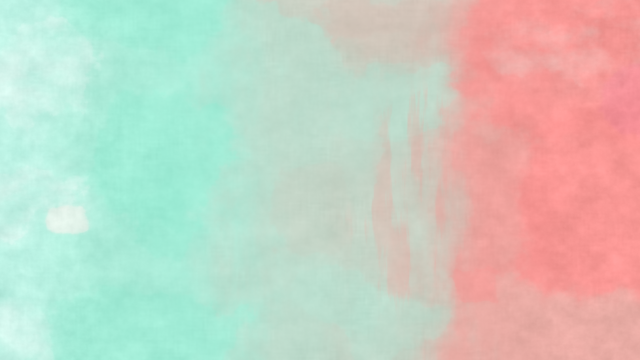
This background is drawn by a Shadertoy shader. Its source:

```glsl
// A watercolour sheet running from pale mint on the left to coral on the right.
// A warped horizontal gradient is overlaid with washes that pair a soft bleed with
// a crisp ragged rim, then mottled by pigment, dry-brush streaks and paper grain.

const vec3 PALE   = vec3(0.73, 0.945, 0.89);
const vec3 MINT   = vec3(0.61, 0.925, 0.835);
const vec3 AQUA   = vec3(0.67, 0.925, 0.85);
const vec3 SAGE   = vec3(0.72, 0.88, 0.815);
const vec3 CLAY   = vec3(0.79, 0.81, 0.76);
const vec3 BLUSH  = vec3(0.91, 0.67, 0.64);
const vec3 CORAL  = vec3(0.98, 0.58, 0.57);
const vec3 ROSE   = vec3(0.95, 0.55, 0.60);
const vec3 MILK   = vec3(0.90, 0.97, 0.95);
const vec3 PETAL  = vec3(0.94, 0.70, 0.68);

const float WARP    = 0.17;   // bending of wash outlines
const float RAGGED  = 0.85;   // roughness of wash outlines
const float CRISP   = 0.40;   // share of each wash with a crisp rim
const float RIM     = 0.07;   // width of that rim
const float MOTTLE  = 0.085;  // uneven pigment
const float GRAIN   = 0.045;  // paper tooth
const float WEAVE   = 0.014;  // paper fibres

float hash(vec2 p) {
    vec3 q = fract(p.xyx * vec3(0.1031, 0.1030, 0.0973));
    q += dot(q, q.yzx + 33.33);
    return fract((q.x + q.y) * q.z);
}

float noise(vec2 p) {
    vec2 i = floor(p), f = fract(p);
    f = f * f * (3.0 - 2.0 * f);
    return mix(mix(hash(i), hash(i + vec2(1, 0)), f.x),
               mix(hash(i + vec2(0, 1)), hash(i + vec2(1, 1)), f.x), f.y);
}

// Layered noise centred on zero
float cloud(vec2 p) {
    float sum = 0.0, amp = 0.5;
    for (int i = 0; i < 5; i++) {
        sum += amp * (noise(p) - 0.5);
        p = mat2(1.6, 1.2, -1.2, 1.6) * p + 7.3;
        amp *= 0.55;
    }
    return sum;
}

// Coverage of a rounded wash: soft bleed plus crisp rim, outline shifted by rough
float wash(vec2 p, vec2 centre, vec2 radii, float soft, float rough) {
    vec2 q = abs((p - centre) / radii);
    float d = pow(q.x * q.x * q.x + q.y * q.y * q.y, 1.0 / 3.0) - 1.0 + rough;
    return 1.0 - mix(smoothstep(-soft, soft, d), smoothstep(-RIM, RIM, d), CRISP);
}

// Base gradient across the sheet
vec3 ground(float x) {
    vec3 c = mix(PALE, AQUA, smoothstep(0.0, 0.35, x));
    c = mix(c, mix(SAGE, CLAY, 0.3), smoothstep(0.50, 0.80, x));
    c = mix(c, mix(CLAY, SAGE, 0.2), smoothstep(0.80, 1.10, x));
    return mix(c, BLUSH, smoothstep(1.08, 1.36, x));
}

void mainImage(out vec4 fragColor, in vec2 fragCoord) {
    // Height runs 0..1, width 0..16/9
    vec2 p = fragCoord / iResolution.xy * vec2(16.0 / 9.0, 1.0);
    vec2 q = p + WARP * vec2(cloud(p * 5.0), cloud(p * 5.0 + 31.0));
    float rough = RAGGED * (cloud(p * 8.0 + 11.0) + 0.4 * cloud(p * 25.0));
    float streak = cloud(p * vec2(18.0, 3.0) + 5.0);
    float pool = cloud(p * vec2(7.0, 10.0) + 53.0);
    vec3 col = ground(q.x + 0.16 * streak + 0.10 * rough);

    // Mint washes
    col = mix(col, MINT, 0.70 * wash(q, vec2(0.40, 0.96), vec2(0.22, 0.10), 0.50, rough));
    col = mix(col, MINT, 0.80 * wash(q, vec2(0.45, 0.57), vec2(0.17, 0.18), 0.35, rough));
    col = mix(col, MINT, 0.60 * wash(q, vec2(0.46, 0.40), vec2(0.09, 0.13), 0.40, rough));
    col = mix(col, MINT, 0.65 * wash(q, vec2(0.38, 0.06), vec2(0.27, 0.14), 0.40, rough));

    // Milky patches at the left, thinned by pooled pigment
    float thin = clamp(0.75 + 2.5 * pool, 0.2, 1.3);
    col = mix(col, MILK, 0.50 * thin * wash(q, vec2(0.10, 0.80), vec2(0.19, 0.13), 0.70, rough));
    col = mix(col, MILK, 0.70 * thin * wash(q, vec2(0.03, 0.45), vec2(0.16, 0.10), 0.60, rough));
    col = mix(col, MILK, 0.40 * thin * wash(q, vec2(0.02, 0.08), vec2(0.09, 0.13), 0.60, rough));
    col = mix(col, vec3(0.91, 0.94, 0.91), 0.8 * wash(p, vec2(0.175, 0.39), vec2(0.06, 0.04), 0.25, rough));

    // Sage and clay in the middle
    col = mix(col, CLAY, 0.85 * wash(q, vec2(0.90, 1.00), vec2(0.26, 0.08), 0.18, rough));
    col = mix(col, BLUSH, 0.30 * wash(q, vec2(1.12, 0.94), vec2(0.19, 0.09), 0.45, rough));
    col = mix(col, CLAY, 0.50 * wash(q, vec2(0.87, 0.39), vec2(0.12, 0.12), 0.35, rough));
    col = mix(col, SAGE, 0.65 * wash(q, vec2(1.08, 0.71), vec2(0.16, 0.12), 0.60, rough));
    col = mix(col, SAGE, 0.65 * wash(q, vec2(0.93, 0.16), vec2(0.15, 0.07), 0.50, rough));
    col = mix(col, SAGE, 0.50 * wash(q, vec2(1.12, 0.10), vec2(0.13, 0.09), 0.60, rough));

    // Dry vertical strokes where the two paints meet
    float meeting = wash(q, vec2(1.17, 0.42), vec2(0.15, 0.28), 0.50, rough);
    col = mix(col, BLUSH, 0.35 * meeting * smoothstep(0.0, 0.12, streak));

    // Coral and rose at the right
    float edge = rough * 0.45;
    col = mix(col, CORAL, 0.85 * wash(p, vec2(1.62, 0.84), vec2(0.33, 0.23), 0.20, edge));
    col = mix(col, CORAL, 0.90 * wash(p, vec2(1.75, 0.43), vec2(0.30, 0.27), 0.18, edge));
    col = mix(col, CORAL, 0.40 * wash(q, vec2(1.40, 0.48), vec2(0.13, 0.19), 0.50, rough));
    col = mix(col, CORAL, 0.50 * wash(q, vec2(1.35, 0.24), vec2(0.08, 0.05), 0.40, rough));
    float bloom = wash(q, vec2(1.58, 0.89), vec2(0.22, 0.12), 0.70, rough);
    col = mix(col, PETAL, bloom * clamp(0.55 + 3.0 * pool, 0.0, 1.0));
    col = mix(col, ROSE, 0.60 * wash(q, vec2(1.78, 0.70), vec2(0.11, 0.09), 0.25, rough));

    // Pigment pools, stronger in the wet outer sides than in the middle
    float wet = mix(0.5, 1.0, smoothstep(0.25, 0.80, abs(p.x - 0.86)));
    col += MOTTLE * wet * vec3(1.1, 0.8, 0.85) * (cloud(p * 11.0 + 53.0) + 0.8 * cloud(p * vec2(18.0, 28.0)));

    // Paper tooth and broken crossed fibres
    float weave = noise(p * vec2(30.0, 170.0)) + noise(p * vec2(170.0, 30.0)) - 1.0;
    col += GRAIN * wet * cloud(p * 55.0) + WEAVE * weave * noise(p * 12.0);
    fragColor = vec4(clamp(col, 0.0, 1.0), 1.0);
}
```
